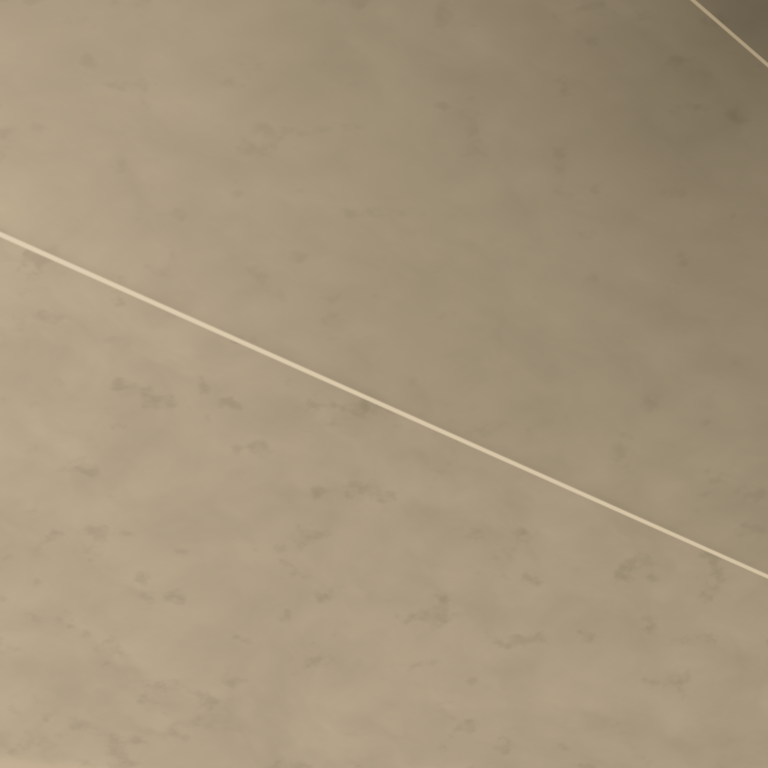
Reproduce this texture procedurally as a three.js fragment shader.

```glsl
varying vec2 vUv;

float hash(vec2 p) {
  return fract(sin(dot(p, vec2(127.1, 311.7))) * 43758.5453);
}

float noise(vec2 p) {
  vec2 i = floor(p);
  vec2 f = fract(p);
  f = f * f * (3.0 - 2.0 * f);
  return mix(mix(hash(i), hash(i + vec2(1.0, 0.0)), f.x),
             mix(hash(i + vec2(0.0, 1.0)), hash(i + 1.0), f.x), f.y);
}

// Layered noise centred on zero
float fbm(vec2 p) {
  float sum = 0.0;
  float amp = 0.5;
  for (int i = 0; i < 5; i++) {
    sum += amp * (noise(p) - 0.5);
    p = mat2(1.6, 1.2, -1.2, 1.6) * p + 7.3;
    amp *= 0.52;
  }
  return sum;
}

// Signed distance to the line through a and b, positive above it
float lineSide(vec2 p, vec2 a, vec2 b) {
  vec2 d = normalize(b - a);
  return dot(p - a, vec2(-d.y, d.x));
}

float stroke(float dist, float halfWidth) {
  return 1.0 - smoothstep(halfWidth * 0.35, halfWidth * 1.5, abs(dist));
}

void main() {
  vec2 uv = vUv;
  float seam = lineSide(uv, vec2(0.0, 0.695), vec2(1.0, 0.249));
  float cornerSeam = lineSide(uv, vec2(0.902, 1.0), vec2(1.0, 0.915));
  float upper = smoothstep(-0.002, 0.002, seam);

  // Light falling off toward the upper right
  float shade = 0.728 - 0.055 * uv.x;
  shade -= 0.235 * exp(-2.3 * distance(uv, vec2(1.0)));
  shade -= 0.035 * smoothstep(0.7, 1.05, uv.y) * (1.0 - uv.x);
  shade += 0.025 * exp(-9.0 * length((uv - vec2(0.0, 0.73)) * vec2(1.0, 1.4)));
  shade -= 0.012 * upper * smoothstep(0.1, 0.6, uv.x);
  shade -= 0.02 * smoothstep(-0.002, 0.003, cornerSeam);

  // Cloudy stone, drawn out along a shallow diagonal
  vec2 grain = mat2(0.91, 0.41, -0.41, 0.91) * uv;
  grain = vec2(uv.x * 0.91 - uv.y * 0.41, uv.x * 0.41 + uv.y * 0.91);
  float clouds = fbm(grain * vec2(5.0, 8.0) + 3.0);
  float streaks = fbm(grain * vec2(14.0, 30.0) + clouds * 2.0);
  float mottle = fbm(uv * vec2(20.0, 27.0) + clouds * 3.0 + 11.0);
  shade += 0.04 * clouds + 0.025 * streaks;
  shade += mottle * mix(0.055, 0.025, smoothstep(-0.1, 0.3, seam));

  // Sparse dark pits and broken veins
  float patches = smoothstep(-0.05, 0.25, fbm(uv * 5.0 + 21.0));
  float pits = smoothstep(0.14, 0.36, fbm(uv * vec2(26.0, 36.0) + 5.0));
  float vein = 1.0 - smoothstep(0.0, 0.05, abs(fbm(grain * vec2(7.0, 10.0) + 40.0)));
  shade -= pits * mix(0.045, 0.025, upper);
  shade -= vein * patches * mix(0.02, 0.006, upper);

  vec3 color = shade * mix(vec3(1.0, 0.9, 0.725), vec3(1.0, 0.906, 0.76),
                           smoothstep(0.45, 0.7, shade));

  // Pale lower left edge
  float edge = 1.0 - smoothstep(0.004, 0.024, uv.y + uv.x * 0.1);
  color = mix(color, vec3(0.78, 0.7, 0.59), edge * 0.7);

  // Thin bright seams with a faint shadow above
  color -= 0.018 * exp(-abs(seam - 0.006) * 200.0);
  vec3 seamColor = mix(vec3(0.88, 0.81, 0.7), vec3(0.83, 0.76, 0.64), uv.x);
  color = mix(color, seamColor, stroke(seam, mix(0.0034, 0.0026, uv.x)));
  color = mix(color, vec3(0.7, 0.63, 0.51), 0.9 * stroke(cornerSeam, 0.0025));

  gl_FragColor = vec4(color, 1.0);
}
```
